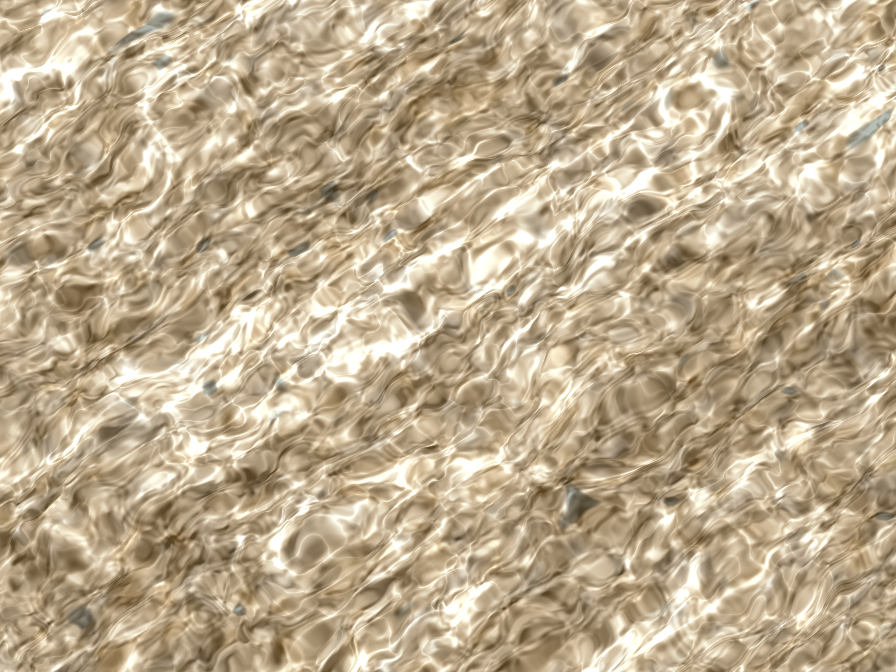
Reproduce this texture procedurally as a Shadertoy shader.

```glsl
// Sunlit shallow water over sand: bright caustic veins run diagonally across
// rippled brown patches. Noise layers stretched along the swell are sampled
// through a chain of refracting warps, summed to one light value and coloured.

const float SWELL_ANGLE = 0.62;
const float DETAIL = 1.6;
const vec3 UMBER = vec3(0.51, 0.43, 0.31);
const vec3 SAND  = vec3(0.82, 0.74, 0.62);
const vec3 GLINT = vec3(0.98, 0.95, 0.86);
const float SAND_LEVEL = 0.66;

float hash(vec2 p) {
    vec3 a = fract(vec3(p.xyx) * 0.1031);
    a += dot(a, a.yzx + 33.33);
    return fract((a.x + a.y) * a.z);
}

// Smooth value noise, 0 to 1
float noise(vec2 p) {
    vec2 cell = floor(p), f = fract(p);
    vec2 s = f * f * f * (f * (f * 6.0 - 15.0) + 10.0);
    float low  = mix(hash(cell), hash(cell + vec2(1, 0)), s.x);
    float high = mix(hash(cell + vec2(0, 1)), hash(cell + vec2(1, 1)), s.x);
    return mix(low, high, s.y);
}

// Zero-mean noise layer
float wave(vec2 p) {
    return noise(p) - 0.5;
}

// Shift a point as a rippled surface would refract it
vec2 refractBy(vec2 p, vec2 scale, float amount) {
    vec2 s = p * scale;
    return p + amount * vec2(wave(s + 17.3), wave(s + 61.7));
}

// Bright line along the middle level of the noise
float filament(vec2 p, float width) {
    return exp(-abs(wave(p)) / width);
}

vec3 waterColour(float light) {
    vec3 shade = mix(UMBER, SAND, light / SAND_LEVEL);
    vec3 shine = mix(SAND, GLINT, (light - SAND_LEVEL) / (1.0 - SAND_LEVEL));
    return light < SAND_LEVEL ? shade : shine;
}

void mainImage(out vec4 fragColor, in vec2 fragCoord) {
    vec2 uv = fragCoord / iResolution.y;
    float c = cos(SWELL_ANGLE), s = sin(SWELL_ANGLE);
    vec2 along = DETAIL * vec2(c * uv.x + s * uv.y, c * uv.y - s * uv.x) + 8.0;

    // Refraction from broad swell to small ripples
    vec2 swell  = refractBy(along, vec2(4.0, 6.0), 0.06);
    vec2 chop   = refractBy(swell, vec2(14.0, 23.0), 0.03);
    vec2 ripple = refractBy(chop, vec2(36.0, 60.0), 0.014);

    // Broad bands of light, and where the surface is combed into streaks
    float band = 0.6 * wave(swell * vec2(1.8, 6.0)) + 0.4 * wave(chop * vec2(5.0, 14.0));
    float combed = smoothstep(-0.25, 0.25, wave(swell * vec2(2.0, 3.5) + 5.0) + 0.3 * (uv.y - 0.5));

    // Refracted sand: rounded cells, combed streaks, contour rings and grain
    float cells   = wave(ripple * vec2(20.0, 33.0) + 3.0);
    float streaks = wave(chop * vec2(16.0, 64.0) + 9.0);
    float fine    = wave(ripple * vec2(34.0, 84.0));
    float rings   = sin(32.0 * noise(chop * vec2(9.0, 20.0) + 21.0));
    float grain   = wave(ripple * vec2(70.0, 100.0));

    // Caustic veins, from long bright ones to a fine net
    float veins   = filament(chop * vec2(2.6, 7.5) + 31.0, 0.04);
    float threads = filament(ripple * vec2(9.0, 20.0) + 43.0, 0.06);
    float net     = filament(ripple * vec2(18.0, 34.0) + 57.0, 0.07);

    float light = 0.32 + 0.42 * band
        + 0.75 * mix(cells, streaks, combed)
        + 0.65 * fine + 0.09 * rings + 0.4 * grain
        + veins * (0.5 + 0.5 * band)
        + threads * (0.34 + 0.6 * band)
        + net * (0.24 + 0.5 * band);
    vec3 colour = waterColour(clamp(light, -0.35, 1.2));

    // Amber and slate tints, with a few dark stones
    float tint = wave(ripple * vec2(17.0, 27.0) + 71.0);
    colour += tint * abs(tint) * vec3(0.10, 0.01, -0.13);
    float stone = smoothstep(0.42, 0.48, wave(chop * vec2(13.0, 18.0) + 83.0));
    colour = mix(colour, colour * vec3(0.66, 0.70, 0.73), stone);

    fragColor = vec4(clamp(colour, 0.0, 1.0), 1.0);
}
```
